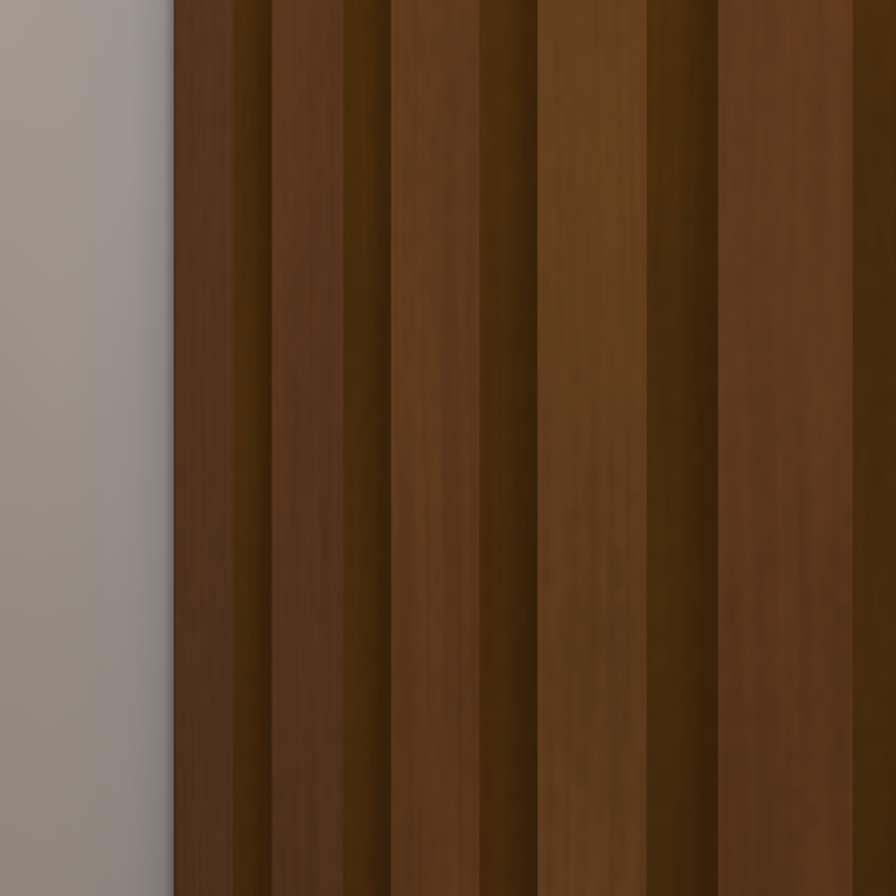
A Shadertoy shader for this texture:

```glsl
// Vertical wooden slats receding in perspective beside a plain grey wall.

// Layout, in canvas units: slat k starts at VANISH_X + SCALE * GROWTH^k
const float VANISH_X = -0.2734;
const float SCALE = 0.4674;
const float GROWTH = 1.231;
const float SLAT_SHARE = 0.612;   // part of each pitch covered by the slat face
const float WALL_EDGE = 0.194;
const float EDGE_SOFT = 0.0016;

// Colours
const vec3 WALL_TOP = vec3(0.640, 0.600, 0.562);
const vec3 WALL_BOTTOM = vec3(0.565, 0.525, 0.480);
const vec3 WALL_COOL = vec3(-0.020, -0.006, 0.016);
const vec3 SLAT_FAR = vec3(0.318, 0.194, 0.112);
const vec3 SLAT_NEAR = vec3(0.358, 0.215, 0.112);
const vec3 SLAT_GOLDEN = vec3(0.372, 0.236, 0.110);
const vec3 GAP_LIGHT = vec3(0.285, 0.170, 0.050);
const vec3 GAP_DARK = vec3(0.225, 0.132, 0.035);

// Grain strength
const float FIBRE = 0.07;
const float BLOTCH = 0.09;
const float PORES = 0.05;

float hash(vec2 p) {
    return fract(sin(dot(p, vec2(127.1, 311.7))) * 43758.5453);
}

float noise(vec2 p) {
    vec2 cell = floor(p);
    vec2 f = fract(p);
    f = f * f * (3.0 - 2.0 * f);
    return mix(mix(hash(cell), hash(cell + vec2(1.0, 0.0)), f.x),
               mix(hash(cell + vec2(0.0, 1.0)), hash(cell + 1.0), f.x), f.y);
}

// Brightness factor of wood grain running upwards; across is 0..1 over a pitch
float grain(float across, float y, float seed) {
    vec2 p = vec2(across, y);
    vec2 offset = vec2(seed * 37.0, seed * 11.0);
    p.x += 0.06 * (noise(p * vec2(1.0, 3.0) + offset) - 0.5);
    float fibre = noise(p * vec2(32.0, 2.5) + offset) - 0.5;
    float blotch = noise(p * vec2(4.0, 3.5) + offset) - 0.5;
    float pores = noise(p * vec2(22.0, 45.0) + offset) - 0.5;
    return 1.0 + FIBRE * fibre + BLOTCH * blotch + PORES * pores;
}

vec3 wallColor(vec2 uv) {
    float across = uv.x / WALL_EDGE;
    vec3 color = mix(WALL_BOTTOM, WALL_TOP, uv.y);
    color += WALL_COOL * smoothstep(0.2, 0.9, across);
    color *= 1.0 + 0.015 * (noise(uv * vec2(14.0, 5.0)) - 0.5);
    // Contact shadow beside the first slat
    color *= 1.0 - 0.07 * smoothstep(0.7, 1.0, across);
    return color * (1.0 - 0.18 * smoothstep(0.93, 1.0, across));
}

vec3 slatsColor(vec2 uv, float soft) {
    // Index of the slat and position inside its pitch
    float k = floor(log(max(uv.x - VANISH_X, 0.01) / SCALE) / log(GROWTH));
    float start = VANISH_X + SCALE * pow(GROWTH, k);
    float pitch = (start - VANISH_X) * (GROWTH - 1.0);
    float inside = uv.x - start;
    float across = inside / pitch;

    // Slat face, with a tone of its own and a faint light left corner
    vec3 face = mix(SLAT_FAR, SLAT_NEAR, smoothstep(0.0, 2.5, k));
    face = mix(face, SLAT_GOLDEN, exp(-pow((k - 2.8) / 0.8, 2.0)));
    face *= grain(across, uv.y, k + 1.0);
    face *= mix(0.95, 1.04, smoothstep(0.0, 0.9, uv.y));
    face *= 1.0 + 0.08 * exp(-inside / 0.004) * step(0.5, k);

    // Recess, darkening towards the next slat
    float depth = (across - SLAT_SHARE) / (1.0 - SLAT_SHARE);
    float shade = across < 0.5 * SLAT_SHARE ? 1.0 : smoothstep(0.3, 1.0, depth);
    vec3 gap = mix(GAP_LIGHT, GAP_DARK, shade);
    gap *= grain(across, uv.y, k + 20.0);
    gap *= mix(0.95, 1.05, uv.y);

    float mask = smoothstep(0.0, 2.0 * soft, inside)
               * smoothstep(-soft, soft, SLAT_SHARE * pitch - inside);
    return mix(gap, face, mask);
}

void mainImage(out vec4 fragColor, in vec2 fragCoord) {
    vec2 uv = fragCoord / iResolution.xy;
    float soft = max(EDGE_SOFT, 0.75 / iResolution.x);
    float wood = smoothstep(-soft, soft, uv.x - WALL_EDGE);
    vec3 color = mix(wallColor(uv), slatsColor(uv, soft), wood);
    fragColor = vec4(color, 1.0);
}
```
